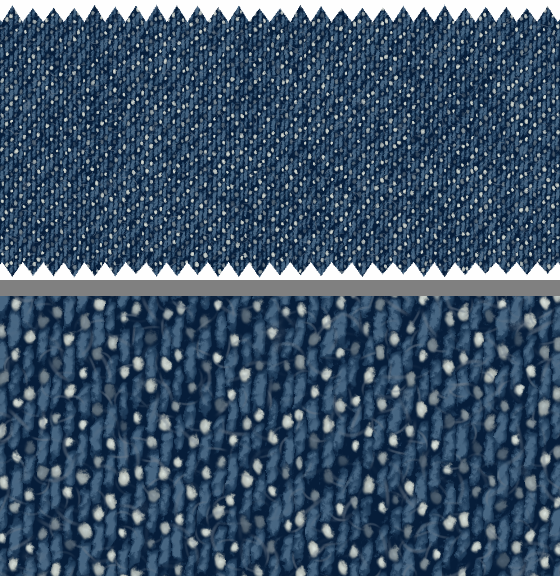
Top, the full canvas; bottom, a detail of the centre.
A Shadertoy shader for this texture:

```glsl
// A strip of blue denim with pinked (zigzag) upper and lower edges on white.
// Sheared yarn cells form a steep twill of plump warp floats and pale weft dots;
// layered sines add wobble, fuzz and wear, cellular strands add loose lint.

float hash(vec2 p) {
    p = fract(p * vec2(0.1031, 0.1137) + 0.137);
    p += dot(p, p.yx + 33.33);
    return fract((p.x + p.y) * p.x * 43.7);
}

// Smooth uneven field, roughly -1 to 1
float waves(vec2 p) {
    float sum = 0.0, amp = 0.5;
    for (int i = 0; i < 4; i++) {
        sum += amp * sin(p.x + 1.7 * sin(p.y)) * cos(p.y - 1.3 * sin(p.x));
        p = mat2(1.5, 1.1, -1.1, 1.5) * p + 2.3;
        amp *= 0.6;
    }
    return sum;
}

// Short curved fibres, one scattered in each cell
float lint(vec2 p) {
    vec2 cell = floor(p);
    float cover = 0.0;
    for (int j = -1; j <= 1; j++)
    for (int i = -1; i <= 1; i++) {
        vec2 id = cell + vec2(i, j);
        vec2 r = p - id - vec2(hash(id), hash(id + 41.0));
        float a = 6.283 * hash(id + 17.0);
        r = mat2(cos(a), -sin(a), sin(a), cos(a)) * r;
        r.y += (hash(id + 73.0) - 0.5) * 2.0 * r.x * r.x;
        float strand = (1.0 - smoothstep(0.01, 0.1, abs(r.y)))
                     * (1.0 - smoothstep(0.2, 0.6, abs(r.x)));
        cover = max(cover, strand * hash(id + 29.0));
    }
    return cover;
}

vec3 denim(vec2 p) {
    vec3 navy = vec3(0.025, 0.115, 0.225);
    vec3 indigo = vec3(0.125, 0.24, 0.355);
    vec3 faded = vec3(0.28, 0.4, 0.51);
    vec3 ecru = vec3(0.76, 0.79, 0.77);
    vec3 slate = vec3(0.44, 0.49, 0.545);
    float fuzz = waves(p * 190.0);

    // 124 warp columns and 48 picks; each column climbs by one pick
    vec2 wobble = vec2(waves(p * 43.0), waves(p * 37.0 + 5.0));
    vec2 g = (p + vec2(0.0042, 0.0036) * wobble + 0.0012 * fuzz) * vec2(62.0, 48.0);
    float column = floor(g.x);
    float x = fract(g.x) - 0.5;
    float s = (g.y - column + 0.8 * (hash(vec2(column, 3.0)) - 0.5)) / 3.0;
    float y = 3.0 * (fract(s) - 0.5);
    vec2 dotId = vec2(column, floor(s));
    vec2 floatId = vec2(column, floor(s + 0.5) + 200.0);

    // Warp float: a slanted grain, tapered and sunk at its ends, unevenly twisted
    float along = (1.5 - abs(y)) * sign(-y);
    along += 0.5 * (hash(floatId + 61.0) - 0.5);
    float lean = 0.25 * (hash(floatId + 53.0) - 0.5) + 0.12 * along;
    float across = (x - lean) / (1.0 - 0.2 * along * along);
    float body = (1.0 - 3.8 * min(across * across, 0.3))
               * (1.0 - 0.85 * smoothstep(0.5, 1.25, abs(along)));
    float twist = sin(8.0 * g.y - 6.0 * x + 2.5 * fuzz + 6.283 * hash(floatId));
    float wear = waves(p * 5.0 + 1.0);
    float light = 0.86 * body - 0.04 + 0.1 * twist + 0.1 * wear
                + 0.34 * (hash(floatId + 11.0) - 0.5) + 0.3 * fuzz;
    vec3 color = mix(navy, indigo, smoothstep(0.06, 0.43, light));
    color = mix(color, faded, smoothstep(0.43, 0.88, light));

    // Weft dot: dark hollow around a ragged bead of varied size and paleness
    vec2 offset = vec2(hash(dotId + 5.0), hash(dotId + 9.0)) - 0.5;
    float d = length((vec2(x, y) - offset * vec2(0.24, 0.5)) * vec2(1.0, 0.95)) + 0.1 * fuzz;
    float radius = 0.26 + 0.16 * hash(dotId + 23.0);
    float strength = smoothstep(-0.4, 0.8, hash(dotId + 31.0) + 0.2 * wear);
    color = mix(color, navy, 0.6 * (1.0 - smoothstep(radius, radius + 0.3, d)));
    float bead = 1.0 - smoothstep(radius - 0.13, radius + 0.13, d);
    color = mix(color, ecru * (1.12 - 0.7 * d), bead * strength);

    // Loose fibres at two scales and small patches of fluff
    color = mix(color, slate, 0.5 * lint(p * 27.0));
    color = mix(color, slate, 0.5 * lint(p.yx * 41.0 + 9.0));
    float fluff = smoothstep(0.5, 0.95, waves(p * 21.0 + 8.0));
    return mix(color, slate, fluff * (0.45 + 0.4 * fuzz));
}

// Inside distance from one pinked edge: y is measured inward from the border
float pinked(float x, float y, float tip, float depth, float seed) {
    float t = (x - 0.0443) / 0.0735;
    float valley = 2.0 * abs(fract(t + 0.5) - 0.5);
    float uneven = 0.014 * (hash(vec2(floor(t + 0.5), seed)) - 0.5);
    float edge = tip + depth * valley + uneven * (1.0 - valley);
    return (y - edge) / 1.75 + 0.0008 * sin(x * 410.0 + 3.0 * sin(y * 330.0));
}

void mainImage(out vec4 fragColor, in vec2 fragCoord) {
    vec2 p = fragCoord / iResolution.y;
    float pixel = 1.0 / iResolution.y;
    float inside = min(pinked(p.x, 1.0 - p.y, 0.024, 0.055, 2.0),
                       pinked(p.x, p.y, 0.016, 0.048, 7.0));
    float cloth = smoothstep(-0.6 * pixel, 0.6 * pixel, inside);
    fragColor = vec4(mix(vec3(0.995), denim(p), cloth), 1.0);
}
```
